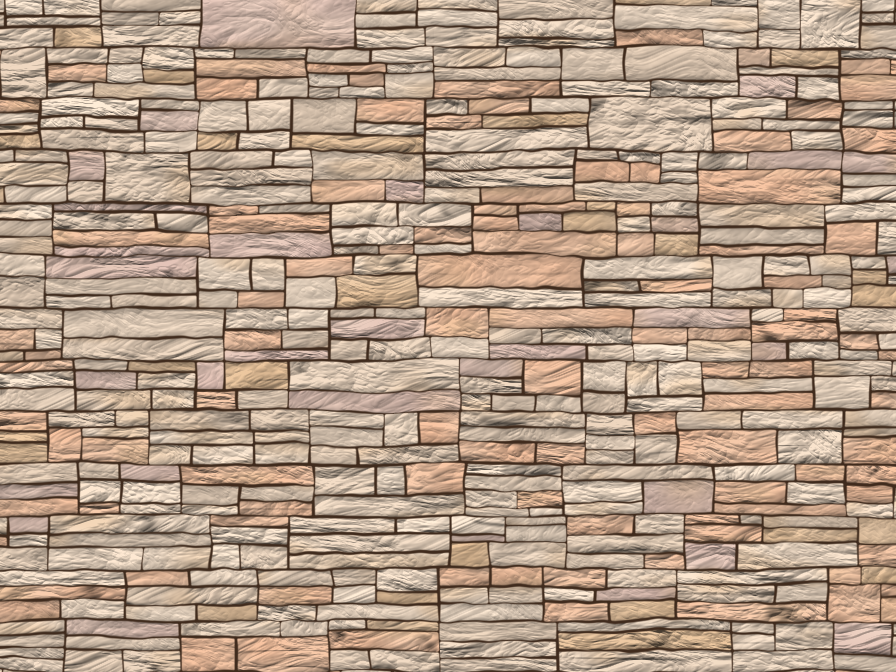
A WebGL 1 fragment shader for this texture:

```glsl
precision highp float;
// Dry-stacked ledgestone wall: thin split-face stones in cream, tan and peach.

uniform vec2 u_resolution;

// Layout, in units of the canvas height
const float COURSES = 12.9;         // courses from bottom to top
const float PANEL_WIDTH = 0.195;    // mean panel length, about seven across
const float PANEL_JITTER = 0.45;
const float MIN_STRIP = 0.037;      // lower strips are never split again
const float MIN_LENGTH = 0.11;      // shorter stones are never cut
const float CORNER = 0.004;
const float GAP_MIN = 0.0003;
const float GAP_MAX = 0.0026;

// Surface
const float RELIEF = 2.5;
const vec2 LIGHT_STEP = vec2(-0.0009, 0.0019);
const float CRACK_DEPTH = 0.42;

// Colours
const vec3 CREAM = vec3(0.88, 0.81, 0.735);
const vec3 TAN = vec3(0.80, 0.72, 0.64);
const vec3 PEACH = vec3(0.84, 0.66, 0.54);
const vec3 MAUVE = vec3(0.77, 0.66, 0.62);
const vec3 OCHRE = vec3(0.80, 0.67, 0.53);
const vec3 JOINT = vec3(0.25, 0.17, 0.115);

float hash(vec2 p) {
  vec3 q = fract(p.xyx * 0.1031);
  q += dot(q, q.yzx + 33.33);
  return fract((q.x + q.y) * q.z);
}

float noise(vec2 p) {
  vec2 i = floor(p), f = fract(p);
  f = f * f * (3.0 - 2.0 * f);
  return mix(mix(hash(i), hash(i + vec2(1, 0)), f.x),
             mix(hash(i + vec2(0, 1)), hash(i + vec2(1, 1)), f.x), f.y);
}

// Creased height field, stretched along the bedding
float relief(vec2 p, vec2 seed) {
  vec2 q = p * vec2(15.0, 33.0) + seed;
  q += 1.2 * noise(q * 0.7 + 5.3);
  float height = 0.0, amp = 0.5;
  for (int i = 0; i < 4; i++) {
    height += amp * abs(2.0 * noise(q) - 1.0);
    q = mat2(1.92, 0.5, -0.5, 1.92) * q + 11.7;
    amp *= 0.56;
  }
  return height;
}

float panelEdge(float k, float course) {
  return k + PANEL_JITTER * (hash(vec2(k, course * 3.0 + 40.0)) - 0.5);
}

// Finds the stone box around p and returns its random id
float findStone(vec2 p, out vec2 lo, out vec2 hi) {
  float course = floor(p.y * COURSES);
  float shift = hash(vec2(course, 7.0));
  float u = p.x / PANEL_WIDTH + shift;
  float k = floor(u);
  if (u < panelEdge(k, course)) k -= 1.0;
  else if (u >= panelEdge(k + 1.0, course)) k += 1.0;
  lo = vec2((panelEdge(k, course) - shift) * PANEL_WIDTH, course / COURSES);
  hi = vec2((panelEdge(k + 1.0, course) - shift) * PANEL_WIDTH, (course + 1.0) / COURSES);
  float id = hash(vec2(k + 13.0, course + 71.0));

  // Alternate bed splits and upright cuts
  for (int i = 0; i < 4; i++) {
    float step_ = float(i);
    bool bed = i == 0 || i == 2;
    vec2 size = hi - lo;
    float chance = bed ? (i == 0 ? 0.9 : 0.72) : 0.38;
    bool large = bed ? size.y > MIN_STRIP : size.x > MIN_LENGTH;
    if (large && hash(vec2(id * 311.0, step_ + 3.0)) < chance) {
      vec2 cut = lo + size * mix(0.3, 0.7, hash(vec2(id * 173.0, step_ + 19.0)));
      float side = bed ? step(cut.y, p.y) : step(cut.x, p.x);
      if (bed) { if (side > 0.5) lo.y = cut.y; else hi.y = cut.y; }
      else { if (side > 0.5) lo.x = cut.x; else hi.x = cut.x; }
      id = hash(vec2(id * 413.0 + side * 17.0, step_ + 31.0));
    }
  }
  return id;
}

vec3 stoneColour(float id, vec2 p, vec2 seed) {
  float kind = hash(vec2(id * 227.0, 2.0));
  vec3 base = mix(CREAM, TAN, hash(vec2(id * 149.0, 5.0)));
  vec3 tint = kind < 0.2 ? PEACH : kind < 0.27 ? MAUVE : kind < 0.34 ? OCHRE : base;
  float stain = noise(p * vec2(14.0, 28.0) + seed);
  base = mix(base, tint, 0.6 + 0.4 * stain);
  return mix(base, OCHRE, 0.45 * smoothstep(0.62, 0.95, noise(p * vec2(11.0, 25.0) - seed)));
}

void main() {
  vec2 p = gl_FragCoord.xy / u_resolution.y;
  float aa = 1.0 / u_resolution.y;

  // Uneven, hand-split outlines
  vec2 w = p;
  w.y += 0.008 * (noise(p * vec2(9.0, 13.0)) - 0.5) + 0.0035 * (noise(p * vec2(48.0, 40.0)) - 0.5);
  w.x += 0.005 * (noise(p * vec2(20.0, 32.0) + 60.0) - 0.5);
  vec2 lo, hi;
  float id = findStone(w, lo, hi);
  vec2 seed = vec2(id * 91.7, id * 57.3);
  vec2 q = abs(w - 0.5 * (lo + hi)) - 0.5 * (hi - lo) + CORNER;
  float inside = CORNER - length(max(q, 0.0)) - min(max(q.x, q.y), 0.0);

  // Split face lit from above, with bedding cracks
  float rough = hash(vec2(id * 89.0, 11.0));
  float slope = relief(p, seed) - relief(p + LIGHT_STEP, seed);
  float tilt = (hash(vec2(id * 67.0, 23.0)) - 0.35) * 0.2;
  float shade = 1.0 + RELIEF * mix(0.45, 1.4, rough) * slope;
  shade += tilt * ((w.y - lo.y) / (hi.y - lo.y) - 0.5);
  float bedding = abs(noise(p * vec2(8.0, 46.0) + seed + 30.0) - 0.5);
  float crack = (1.0 - smoothstep(0.0, 0.1, bedding)) * smoothstep(0.48, 0.7, noise(p * vec2(16.0, 22.0) - seed));
  shade -= CRACK_DEPTH * crack * rough;

  // Undercut lower edge and shadow from the stone above
  float overhang = hash(vec2(id * 53.0, 37.0));
  shade -= 0.3 * exp(-(w.y - lo.y) / 0.0045);
  shade -= 0.45 * overhang * overhang * exp(-(hi.y - w.y) / 0.005);
  shade += 0.05 * (noise(p * 190.0) - 0.5);
  vec3 colour = stoneColour(id, p, seed) * clamp(shade, 0.35, 1.16);

  float gap = mix(GAP_MIN, GAP_MAX, noise(p * vec2(17.0, 29.0) + 90.0));
  colour = mix(JOINT, colour, smoothstep(gap - aa, gap + aa, inside));
  gl_FragColor = vec4(colour, 1.0);
}
```
